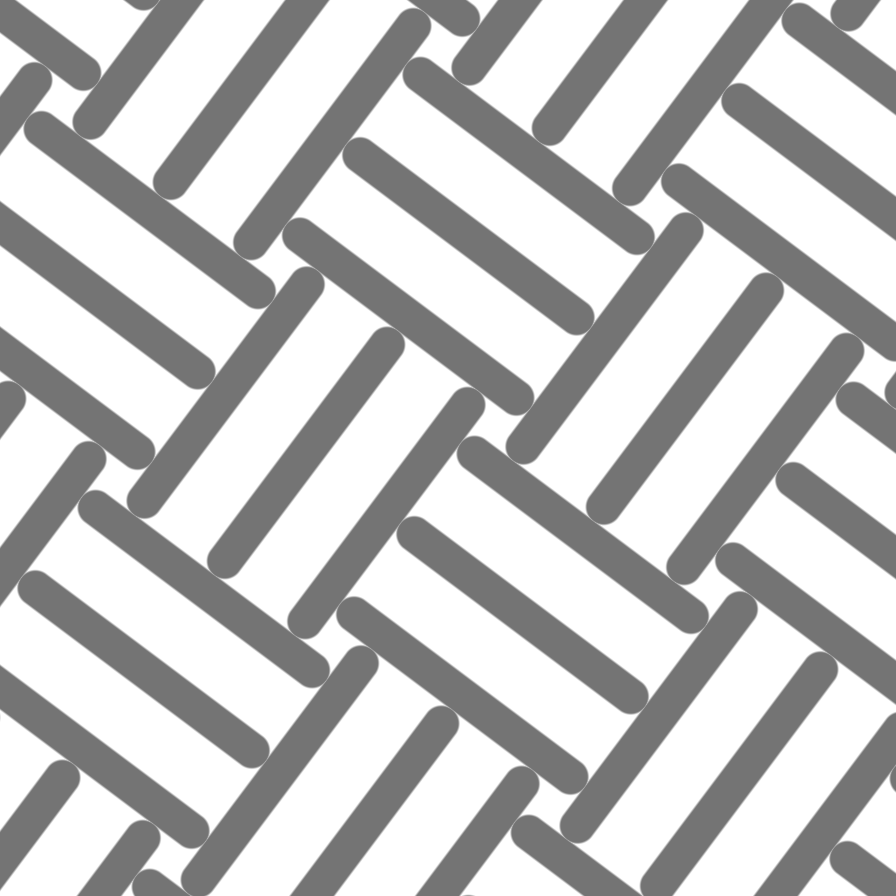
A three.js fragment shader for this pattern:

```glsl
// Tilted basket weave: blocks of three grey round-ended bars, turned alternately, on white
#define WEAVE_ORIGIN vec2(0.5228, 0.7363) // centre of one block
#define BAR_AXIS vec2(0.8, -0.6)          // unit direction of the bars in that block
#define CELL 0.3021                       // block pitch, in canvas widths
#define BAR_HALF_LENGTH 0.5               // bar sizes below are in cells
#define BAR_SPACING 0.371
#define BAR_RADIUS 0.0655
#define EDGE_SOFTNESS 0.0016              // in canvas widths
#define BAR_COLOR vec3(0.455)
#define GROUND_COLOR vec3(1.0)

varying vec2 vUv;

// Signed distance to three parallel capsules lying along x
float barTrio(vec2 p) {
  float row = clamp(floor(p.y / BAR_SPACING + 0.5), -1.0, 1.0);
  p.y -= row * BAR_SPACING;
  p.x -= clamp(p.x, -BAR_HALF_LENGTH, BAR_HALF_LENGTH);
  return length(p) - BAR_RADIUS;
}

// Signed distance to the weave; bar ends reach into neighbouring cells
float basketWeave(vec2 p) {
  vec2 nearest = floor(p + 0.5);
  float d = 1.0;
  for (int j = -1; j <= 1; j++) {
    for (int i = -1; i <= 1; i++) {
      vec2 cell = nearest + vec2(float(i), float(j));
      vec2 local = p - cell;
      bool turned = mod(cell.x + cell.y, 2.0) > 0.5;
      d = min(d, barTrio(turned ? local.yx : local));
    }
  }
  return d;
}

void main() {
  // Rotate the canvas into the weave's own grid
  vec2 offset = vUv - WEAVE_ORIGIN;
  vec2 across = vec2(-BAR_AXIS.y, BAR_AXIS.x);
  vec2 grid = vec2(dot(offset, BAR_AXIS), dot(offset, across)) / CELL;

  float d = basketWeave(grid) * CELL;
  float ground = smoothstep(-EDGE_SOFTNESS, EDGE_SOFTNESS, d);
  gl_FragColor = vec4(mix(BAR_COLOR, GROUND_COLOR, ground), 1.0);
}
```
